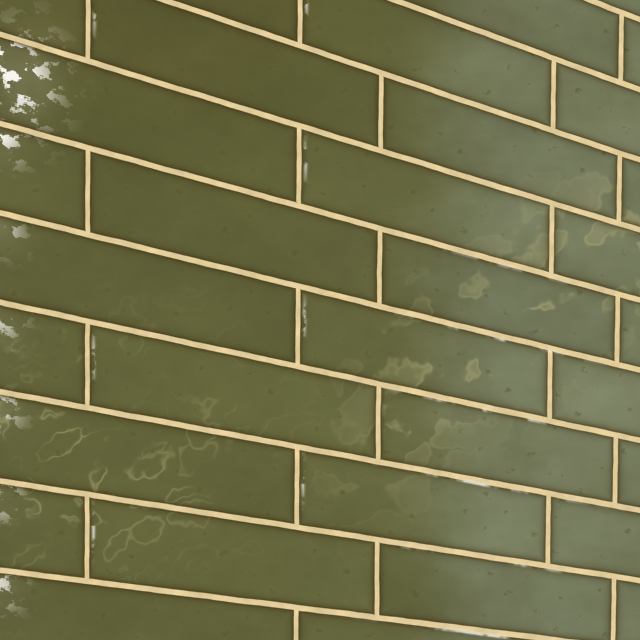
This pattern is drawn by a WebGL 1 fragment shader. Its source:

```glsl
precision highp float;
// Glazed green brick tiles in running bond, seen on a wall receding to the right.
// A projective mapping gives tile coordinates; distances to the joints draw grout and
// rims, while layered sines and warped cellular blobs make the glaze and reflections.
uniform vec2 u_resolution;

const float JOINT_X = 0.1367;       // canvas x of the reference joint
const float TILE_WIDTH = 0.5068;    // tile width at that joint
const float SHRINK = 0.112;         // foreshortening to the right
const float ROW_START = 0.0534;     // first course at the left edge, from the top
const float ROW_SLOPE = 0.306;
const float ROW_HEIGHT = 0.1396;
const float ROW_TAPER = 0.0301;
const float BOND_OFFSET = 0.70;
const float GROUT_H = 0.0046;       // half widths of the joints
const float GROUT_V = 0.0038;
const float BLUR = 0.0014;
const vec3 GLAZE = vec3(0.385, 0.390, 0.228);
const vec3 GLAZE_DEEP = vec3(0.325, 0.310, 0.150);
const vec3 GLAZE_SKY = vec3(0.470, 0.495, 0.385);
const vec3 RIPPLE = vec3(0.635, 0.625, 0.450);
const vec3 GROUT = vec3(0.890, 0.805, 0.610);
const vec3 RIM = vec3(0.230, 0.180, 0.065);
const vec3 GLINT = vec3(0.97, 0.96, 0.94);

float hash(vec2 p) {
  return fract(sin(dot(p, vec2(127.1, 311.7))) * 4375.85);
}

// Layered sines, each octave rotated and bent by the last; about -1..1.
float waves(vec2 p) {
  float sum = 0.0, amp = 0.5;
  for (int i = 0; i < 5; i++) {
    sum += amp * sin(p.x + 1.3 * sum) * sin(p.y + 2.0 * sum);
    p = mat2(1.5, 1.1, -1.1, 1.5) * p + 1.7;
    amp *= 0.62;
  }
  return sum;
}

// Signed distance to scattered round cells of random size.
float blobs(vec2 p) {
  vec2 cell = floor(p);
  float d = 1.0;
  for (int j = -1; j <= 1; j++) {
    for (int i = -1; i <= 1; i++) {
      vec2 c = cell + vec2(float(i), float(j));
      vec2 center = c + 0.2 + 0.6 * vec2(hash(c), hash(c + 17.3));
      d = min(d, length(p - center) - mix(-0.1, 0.5, hash(c + 41.9)));
    }
  }
  return d;
}

float bump(vec2 p, vec2 center, vec2 size) {
  vec2 q = (p - center) / size;
  return exp(-dot(q, q));
}

float band(float d, float width) {
  return exp(-d * d / (width * width));
}

void main() {
  vec2 p = gl_FragCoord.xy / u_resolution;
  p.y = 1.0 - p.y;
  float soft = max(BLUR, 0.7 / u_resolution.y);

  // Wall coordinates, with the joints leaning slightly.
  float x = p.x * (1.0 + 0.014 * (p.y - 0.5)) - JOINT_X;
  float depth = TILE_WIDTH - SHRINK * x;
  float rowSize = ROW_HEIGHT - ROW_TAPER * p.x;
  float v = (p.y - ROW_START - ROW_SLOPE * p.x) / rowSize;
  float row = floor(v);
  float u = x / depth - BOND_OFFSET * (1.0 - mod(row, 2.0));
  vec2 tile = vec2(floor(u), row);
  vec2 uv = vec2(u, v) - tile;
  float tone = hash(tile + 3.7);

  // Canvas distances to the joints, minus grout with a hand-laid wobble.
  float wobble = 0.0007 * waves(p * 55.0);
  float tileSize = depth * depth / TILE_WIDTH;
  float top = uv.y * rowSize - GROUT_H - wobble;
  float bottom = (1.0 - uv.y) * rowSize - GROUT_H + wobble;
  float left = uv.x * tileSize - GROUT_V - wobble;
  float right = (1.0 - uv.x) * tileSize - GROUT_V + wobble;
  float edge = min(min(top, bottom), min(left, right));

  // Glaze: cool reflected light to the right, cloudy tone, darker upper left.
  float cloud = waves(p * vec2(13.0, 19.0) + tone * 9.0);
  float grain = waves(p * vec2(85.0, 100.0));
  float sky = smoothstep(0.60, 0.78, p.x + 0.03 * cloud) * 0.8
            + smoothstep(0.35, 0.75, p.x) * 0.2;
  vec3 color = mix(GLAZE, GLAZE_SKY, sky * (0.85 + 0.15 * cloud));
  color = mix(color, GLAZE_DEEP, 0.45 * bump(p, vec2(0.28, 0.0), vec2(0.45, 0.25)));
  color *= 0.97 + 0.06 * tone + 0.045 * cloud + 0.018 * grain;
  color = mix(color, GLAZE_DEEP, 0.4 * smoothstep(0.55, 0.9, grain));

  // Rippled reflections: a broad diagonal patch and fine rings at lower left.
  vec2 bend = vec2(waves(p * 21.0 + tone * 5.0), waves(p.yx * 23.0 + 4.0));
  vec2 slant = vec2(p.x, p.y + 0.3 * p.x);
  float pool = blobs(slant * vec2(10.0, 15.0) + 0.55 * bend);
  float across = p.y - 0.51 + 0.75 * (p.x - 0.78);
  float patchMask = band(across, 0.14) * smoothstep(0.42, 0.72, p.x);
  float body = smoothstep(0.06, -0.10, pool);
  color = mix(color, RIPPLE, patchMask * (0.38 * body + 0.55 * band(pool, 0.055)));
  float ring = band(blobs(slant * vec2(15.0, 23.0) + 0.7 * bend + 8.0), 0.06);
  float ringMask = bump(p, vec2(0.10, 0.72), vec2(0.26, 0.17));
  color = mix(color, RIPPLE * 1.1, 0.55 * ring * ringMask * smoothstep(-0.3, 0.4, cloud));

  // Window glare on the left, broken into slanted flecks.
  float fleck = waves(vec2(p.x + 0.5 * p.y, p.y - 0.4 * p.x) * vec2(65.0, 95.0));
  float glare = bump(p, vec2(0.035, 0.13), vec2(0.055, 0.075))
              + 0.8 * band(p.x, 0.035) * smoothstep(0.65, 0.1, uv.y);
  color = mix(color, GLINT, 0.18 * glare * (0.6 + 0.4 * cloud));
  color = mix(color, GLINT, min(glare, 1.0) * smoothstep(0.12, 0.42, fleck));

  // Dark glaze rims, edge glints, then grout.
  color = mix(color, RIM, 0.72 * exp(-max(edge, 0.0) / 0.0042));
  float broken = smoothstep(-0.05, 0.35, waves(vec2(p.x * 32.0, row * 2.3 + p.y * 9.0)));
  float topGlint = band(top - 0.001, 0.0024) * broken * smoothstep(0.25, 0.6, p.y)
                 * band(p.x - 0.76, 0.13);
  float sideGlint = band(left - 0.006, 0.003) * step(0.45, tone)
                  * band(uv.y - 0.4, 0.25) * smoothstep(-0.2, 0.3, fleck)
                  * smoothstep(0.65, 0.45, p.x);
  float grout = smoothstep(soft, -soft, edge);
  color = mix(color, GROUT * (1.0 + 0.06 * grain), grout);
  color = mix(color, GLINT, clamp(0.85 * topGlint + 0.7 * sideGlint, 0.0, 1.0));
  gl_FragColor = vec4(clamp(color, 0.0, 1.0), 1.0);
}
```
